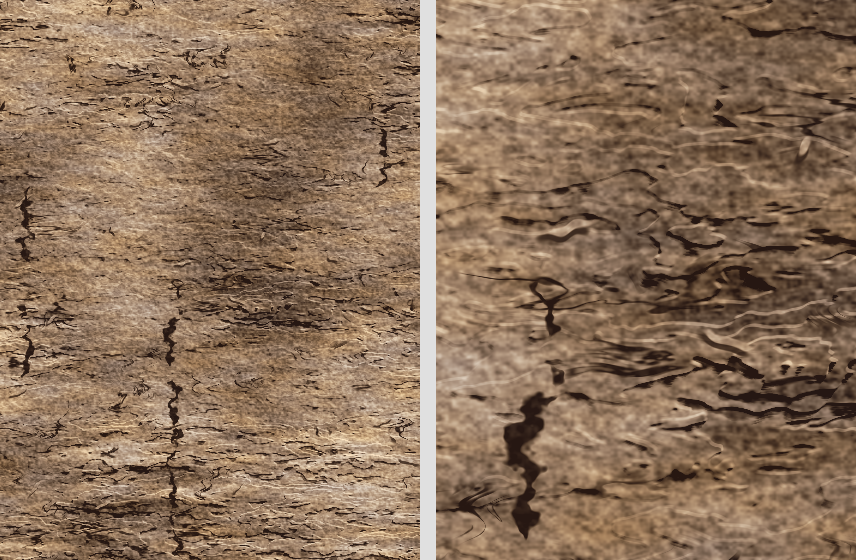
Left: the whole. Right: its middle third, enlarged.
Write a WebGL 2 fragment shader that draws this texture.

```glsl
#version 300 es
precision highp float;
uniform vec2 u_resolution;
out vec4 fragColor;

float hash(vec2 p) {
    vec3 q = fract(p.xyx * 0.1031);
    q += dot(q, q.yzx + 33.33);
    return fract((q.x + q.y) * q.z);
}

float noise(vec2 p) {
    vec2 cell = floor(p), f = fract(p);
    f = f * f * (3.0 - 2.0 * f);
    float low = mix(hash(cell), hash(cell + vec2(1, 0)), f.x);
    float high = mix(hash(cell + vec2(0, 1)), hash(cell + vec2(1, 1)), f.x);
    return mix(low, high, f.y);
}

float fbm(vec2 p, int octaves) {
    float sum = 0.0, total = 0.0, amplitude = 1.0;
    for (int i = 0; i < octaves; i++) {
        sum += amplitude * noise(p);
        total += amplitude;
        amplitude *= 0.55;
        p = p * 2.03 + 17.3;
    }
    return sum / total;
}

// Bends the fibres slightly and frays their ends
vec2 bend(vec2 p) {
    float fray = 0.04 * noise(p * vec2(16.0, 85.0));
    return p + vec2(fray, 0.012 * noise(p * vec2(3.0, 6.0)) + 0.007 * noise(p * vec2(38.0, 45.0)));
}

// Broken plates of wood, raised fibres and crumbs
float height(vec2 p, float rough) {
    vec2 w = bend(p);
    float level = 7.0 * fbm(w * vec2(9.0, 26.0) + 31.0, 5);
    float plates = floor(level) + smoothstep(0.85, 1.0, fract(level));
    float fibres = fbm(w * vec2(14.0, 80.0), 4);
    float crumbs = fbm(p * vec2(75.0, 105.0), 3);
    return mix(0.35 * level, plates, 0.35 + 0.6 * rough)
        + fibres * (0.8 + 1.3 * rough) + 1.7 * crumbs;
}

// Ragged upright split, centred at a point and fading at its ends
float split(vec2 p, vec2 centre, float reach) {
    float wander = 0.035 * (fbm(vec2(p.y * 13.0, centre.x * 90.0), 3) - 0.5)
        + 0.016 * (noise(p * vec2(12.0, 95.0)) - 0.5)
        + 0.03 * (fbm(p * vec2(65.0, 75.0), 3) - 0.5);
    float open = smoothstep(0.32, 0.72, fbm(p * vec2(20.0, 38.0) + centre * 50.0, 3));
    open *= 1.0 - smoothstep(reach * 0.8, reach, abs(p.y - centre.y));
    float width = 0.0085 * open;
    float d = abs(p.x - centre.x - wander);
    return smoothstep(0.05, 0.3, open) * (1.0 - smoothstep(width * 0.6, width + 0.0015, d));
}

// Scattered short dark gaps, stretched by the given scale
float gashes(vec2 p, vec2 scale, float rarity) {
    float ridge = abs(fbm(bend(p) * scale + 4.0, 5) - 0.5);
    ridge += 0.03 * noise(p * vec2(100.0, 150.0));
    float present = smoothstep(rarity, rarity + 0.1, fbm(p * vec2(11.0, 22.0) + scale, 2));
    return present * (1.0 - smoothstep(0.015, 0.045, ridge));
}

// Loose chips with tapered ends: x is the lit chip, y is its shadow
vec2 splinters(vec2 p, float scale) {
    vec2 result = vec2(0.0), home = floor(p * scale);
    vec2 chipped = 0.07 * vec2(noise(p * 110.0), noise(p * 120.0 + 40.0));
    for (int i = 0; i < 9; i++) {
        vec2 cell = home + vec2(i % 3 - 1, i / 3 - 1);
        float seed = hash(cell + 5.7);
        vec2 q = p * scale + chipped - cell - vec2(hash(cell), hash(cell + 41.0));
        float angle = 1.4 * (hash(cell + 83.0) - 0.35);
        mat2 turn = mat2(cos(angle), -sin(angle), sin(angle), cos(angle));
        vec2 size = vec2(0.12 + 0.2 * hash(cell + 19.0), 0.05);
        float chip = length(turn * q / size);
        float shade = length(turn * (q + vec2(0.03, 0.06)) / size);
        vec2 cover = 1.0 - smoothstep(vec2(0.7), vec2(1.1), vec2(chip, shade));
        result = max(result, cover * step(0.82, seed));
    }
    return result;
}

vec3 woodColour(float tone) {
    vec3 colours[6] = vec3[6](vec3(0.15, 0.09, 0.07), vec3(0.34, 0.25, 0.18),
        vec3(0.48, 0.38, 0.29), vec3(0.60, 0.48, 0.38),
        vec3(0.72, 0.60, 0.48), vec3(0.87, 0.78, 0.66));
    float stops[6] = float[6](0.10, 0.26, 0.39, 0.49, 0.61, 0.78);
    vec3 colour = colours[0];
    for (int i = 1; i < 6; i++)
        colour = mix(colour, colours[i], clamp((tone - stops[i - 1]) / (stops[i] - stops[i - 1]), 0.0, 1.0));
    return colour * (1.0 + 0.6 * clamp(tone - 0.78, 0.0, 0.3));
}

void main() {
    vec2 p = gl_FragCoord.xy / u_resolution.y;
    vec2 w = bend(p);
    float rough = smoothstep(0.36, 0.64, fbm(p * vec2(4.0, 6.0) + 7.0, 3));

    // Sunlight from the upper right and cast shadows below the ledges
    vec2 toLight = vec2(0.5, 0.87);
    float ground = height(p, rough);
    float slope = ground - height(p + toLight * 0.0022, rough);
    float blocked = 0.0;
    for (int i = 1; i <= 5; i++) {
        float reach = 0.0018 * float(i);
        blocked = max(blocked, height(p + toLight * reach, rough) - ground - reach * 120.0);
    }
    float shadow = smoothstep(0.1, 0.6, blocked);

    // Weathered patches, pale streaks and fine grain
    float patches = fbm(p * vec2(4.5, 6.0) + 52.0, 4) - 0.5;
    float streaks = fbm(w * vec2(9.0, 65.0) + 13.0, 4) - 0.5;
    float grain = fbm(p * vec2(230.0, 270.0), 2) - 0.5;
    float paleBand = exp(-pow((p.y - 0.29) / 0.11, 2.0));
    float tone = 0.49 + 0.52 * patches + (0.15 + 0.35 * rough) * streaks + 0.32 * grain;
    tone += 0.08 * paleBand + 0.27 * clamp(slope, -0.7, 0.9) - 0.27 * shadow;

    vec2 chips = splinters(p, 15.0);
    tone = mix(tone, 0.12, 0.8 * chips.y);
    tone = mix(tone, 0.66 + 0.4 * grain, 0.8 * chips.x);

    float gap = max(split(p, vec2(0.045, 0.54), 0.24), split(p, vec2(0.31, 0.27), 0.28));
    gap = max(gap, split(p, vec2(0.69, 0.74), 0.08));
    gap = max(gap, gashes(p, vec2(8.0, 30.0), 0.62));
    gap = max(gap, gashes(p, vec2(26.0, 14.0), 0.66));
    tone = mix(tone, 0.09 + 0.15 * grain, 0.94 * gap);

    // Rusty and grey drift in the hue
    float rust = fbm(p * vec2(14.0, 40.0) + 70.0, 3) - 0.5;
    vec3 colour = woodColour(tone) * (1.0 + rust * vec3(0.1, 0.0, -0.25));
    fragColor = vec4(clamp(colour, 0.0, 1.0), 1.0);
}
```
